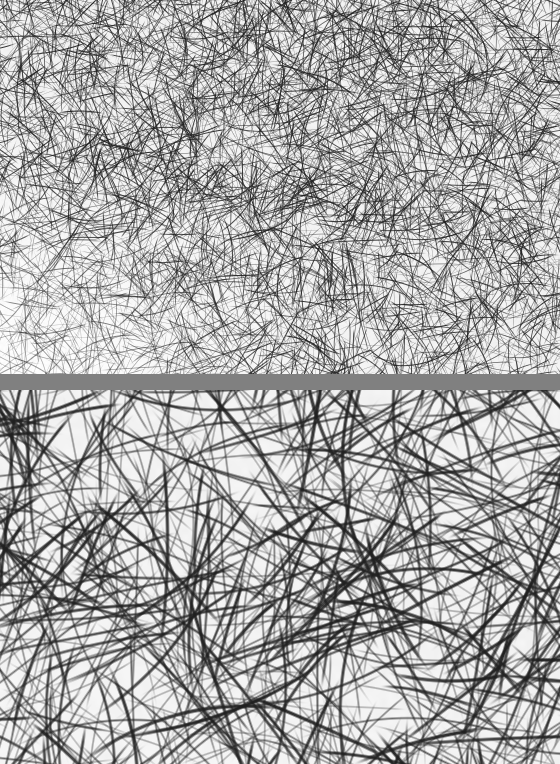
Top, the full canvas; bottom, a detail of the centre.
Write a Shadertoy shader that draws this texture.

```glsl
float hash(vec2 p) {
    return fract(sin(dot(p, vec2(127.1, 311.7))) * 43758.5453);
}

vec4 hash4(vec2 p) {
    vec4 phase = dot(p, vec2(127.1, 311.7)) + vec4(0.0, 17.3, 41.9, 73.7);
    return fract(sin(phase) * 43758.5453);
}

float noise(vec2 p) {
    vec2 i = floor(p), f = fract(p);
    f = f * f * (3.0 - 2.0 * f);
    return mix(mix(hash(i), hash(i + vec2(1, 0)), f.x),
               mix(hash(i + vec2(0, 1)), hash(i + vec2(1, 1)), f.x), f.y);
}

// Share of strokes present: dense above centre, sparse at the lower left
float strokeDensity(vec2 uv) {
    vec2 q = (uv - vec2(0.58, 0.74)) * vec2(1.6, 1.5);
    return 0.4 + 0.5 * exp(-dot(q, q)) + 0.1 * (noise(uv * vec2(7.0, 5.0)) - 0.5);
}

// Opacity of one bent, tapering pen stroke centred on the origin
float strokeInk(vec2 p, vec4 rnd, float blur) {
    float angle = rnd.x * 3.14159;
    vec2 dir = vec2(cos(angle), sin(angle));
    vec2 q = vec2(dot(p, dir), dot(p, vec2(-dir.y, dir.x)));
    float halfLength = mix(0.04, 0.105, rnd.y);
    float along = q.x / halfLength;
    if (abs(along) > 1.0) return 0.0;

    float bend = 5.0 * (rnd.z - 0.5);
    float slope = 2.0 * bend * q.x;
    float dist = abs(q.y - bend * q.x * q.x) * inversesqrt(1.0 + slope * slope);
    float taper = 1.0 - smoothstep(0.65, 1.0, abs(along));
    float halfWidth = mix(0.0005, 0.0015, rnd.w * rnd.w) * mix(0.6, 1.0, taper);

    // Share of the blurred footprint that the line covers
    vec2 edges = vec2(halfWidth - dist, -halfWidth - dist) / blur + 0.5;
    edges = clamp(edges, 0.0, 1.0);
    float cover = edges.x - edges.y;
    return cover * taper * (0.87 + 0.13 * along) * mix(0.45, 1.0, rnd.w);
}

void mainImage(out vec4 fragColor, in vec2 fragCoord) {
    float pixel = 1.0 / iResolution.y;
    float aspect = iResolution.x / iResolution.y;
    vec2 p = fragCoord * pixel;
    vec2 uv = fragCoord / iResolution.xy;
    float cellSize = 0.11;
    float blur = max(pixel, 0.0016);

    // Layers of scattered strokes, each on its own shifted grid
    float light = 1.0;
    for (int layer = 0; layer < 53; layer++) {
        float id = float(layer);
        vec2 shift = vec2(hash(vec2(id, 3.1)), hash(vec2(id, 8.7)));
        vec2 cell = floor(p / cellSize + shift);
        for (int y = -1; y <= 1; y++) {
            for (int x = -1; x <= 1; x++) {
                vec2 neighbor = cell + vec2(x, y);
                vec2 seed = neighbor + id * vec2(19.19, 7.43);
                vec4 place = hash4(seed);
                vec2 center = (neighbor + place.xy - shift) * cellSize;
                vec2 centerUv = center / vec2(aspect, 1.0);
                if (place.z > strokeDensity(centerUv)) continue;
                float pressure = mix(0.55, 1.0, smoothstep(0.0, 0.65, length(centerUv)));
                light *= 1.0 - pressure * strokeInk(p - center, hash4(seed + 5.37), blur);
            }
        }
    }

    // Paper: brightest at the lower left, faintly mottled
    float paper = 0.95 + 0.04 * exp(-5.0 * dot(uv, uv));
    paper += 0.02 * (noise(p * 170.0) - 0.5);
    float ink = 0.12;
    fragColor = vec4(vec3(mix(ink, paper, light)), 1.0);
}
```
